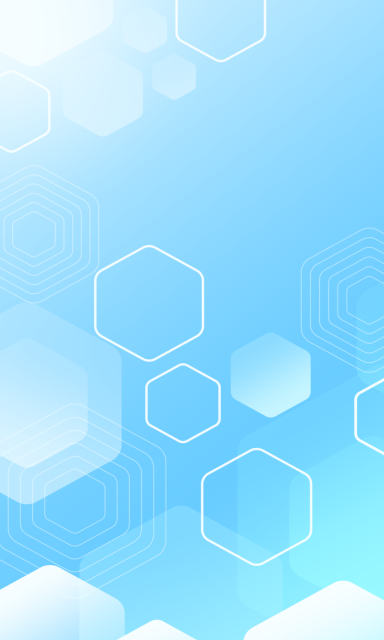
A Shadertoy shader for this background:

```glsl
const vec3 WHITE = vec3(0.97, 0.995, 1.0);
const vec3 AQUA = vec3(0.6, 0.98, 1.0);

// Signed distance to a rounded, pointy-top hexagon: hex = centre, half width
float hexagon(vec2 p, vec3 hex) {
    float corner = min(0.25 * hex.z, 0.03);
    float r = hex.z - corner;
    vec2 q = abs(p - hex.xy).yx / vec2(0.95, 1.0);
    vec2 n = vec2(-0.866, 0.5);
    q -= 2.0 * min(dot(n, q), 0.0) * n;
    q -= vec2(clamp(q.x, -0.577 * r, 0.577 * r), r);
    return length(q) * sign(q.y) - corner;
}

float cover(float d) {
    float aa = 0.75 / iResolution.y;
    return 1.0 - smoothstep(-aa, aa, d);
}

// Translucent hexagon whose opacity runs from low to high along dir
void panel(inout vec3 col, vec2 p, vec3 hex, vec3 tint, vec2 dir, float low, float high) {
    float along = dot(p - hex.xy, normalize(dir)) / hex.z;
    float alpha = mix(low, high, smoothstep(-1.0, 1.0, along));
    col = mix(col, tint, alpha * cover(hexagon(p, hex)));
}

void outline(inout vec3 col, vec2 p, vec3 hex, float halfWidth, float alpha) {
    col = mix(col, WHITE, alpha * cover(abs(hexagon(p, hex) + halfWidth) - halfWidth));
}

// Six nested thin outlines
void rings(inout vec3 col, vec2 p, vec3 hex) {
    for (int i = 0; i < 6; i++) {
        float size = hex.z * (1.0 - 0.133 * float(i));
        outline(col, p, vec3(hex.xy, size), 0.0008, 0.42);
    }
}

void mainImage(out vec4 fragColor, in vec2 fragCoord) {
    vec2 p = fragCoord / iResolution.y;

    // Diagonal sky gradient, white corner glow, aqua lower right
    float slope = dot(vec2(p.x, 1.0 - p.y), vec2(0.6, 0.8));
    vec3 col = mix(vec3(0.84, 0.95, 1.0), vec3(0.41, 0.80, 1.0), smoothstep(-0.1, 0.85, slope));
    col = mix(col, WHITE, 0.85 * (1.0 - smoothstep(0.0, 0.36, length(p - vec2(0.0, 1.0)))));
    col = mix(col, AQUA, 0.75 * smoothstep(0.8, 1.12, slope));

    // Upper panels
    panel(col, p, vec3(0.052, 1.029, 0.125), WHITE, vec2(-0.6, -1.0), 0.25, 0.8);
    panel(col, p, vec3(0.161, 0.853, 0.0625), WHITE, vec2(0.5, -1.0), 0.12, 0.42);
    panel(col, p, vec3(0.227, 0.953, 0.034), WHITE, vec2(0.6, -1.0), 0.12, 0.35);
    panel(col, p, vec3(0.272, 0.880, 0.034), WHITE, vec2(0.6, -1.0), 0.15, 0.42);

    // Right panels
    panel(col, p, vec3(0.674, 0.473, 0.117), AQUA, vec2(0.0, -1.0), 0.12, 0.25);
    panel(col, p, vec3(0.599, 0.186, 0.228), AQUA, vec2(0.3, -1.0), 0.14, 0.4);
    panel(col, p, vec3(0.582, 0.180, 0.130), AQUA, vec2(0.3, -1.0), 0.2, 0.75);
    panel(col, p, vec3(0.423, 0.414, 0.0625), vec3(0.82, 0.98, 1.0), vec2(0.6, -1.0), 0.25, 0.9);

    // Left panels
    panel(col, p, vec3(0.042, 0.370, 0.148), WHITE, vec2(-0.2, -1.0), 0.18, 0.52);
    panel(col, p, vec3(0.042, 0.370, 0.095), WHITE, vec2(-0.3, -1.0), 0.12, 0.52);

    // Bottom panels
    panel(col, p, vec3(0.283, 0.040, 0.159), vec3(0.68, 0.95, 1.0), vec2(0.2, 1.0), 0.55, 0.3);
    panel(col, p, vec3(0.078, -0.007, 0.117), WHITE, vec2(-0.6, 1.0), 0.15, 1.0);
    panel(col, p, vec3(0.245, -0.051, 0.078), WHITE, vec2(-0.3, 1.0), 0.2, 1.0);
    panel(col, p, vec3(0.536, -0.074, 0.156), WHITE, vec2(-0.5, 1.0), -0.3, 1.0);

    // Nested line hexagons
    rings(col, p, vec3(0.053, 0.634, 0.102));
    rings(col, p, vec3(0.577, 0.531, 0.107));
    rings(col, p, vec3(0.117, 0.217, 0.143));

    // Bold outlines
    outline(col, p, vec3(0.345, 0.978, 0.071), 0.0019, 0.95);
    outline(col, p, vec3(0.018, 0.826, 0.061), 0.0019, 0.95);
    outline(col, p, vec3(0.233, 0.526, 0.086), 0.0019, 0.95);
    outline(col, p, vec3(0.286, 0.370, 0.059), 0.0019, 0.95);
    outline(col, p, vec3(0.401, 0.208, 0.087), 0.0019, 0.95);
    outline(col, p, vec3(0.617, 0.349, 0.0635), 0.0022, 0.98);

    fragColor = vec4(clamp(col, 0.0, 1.0), 1.0);
}
```
